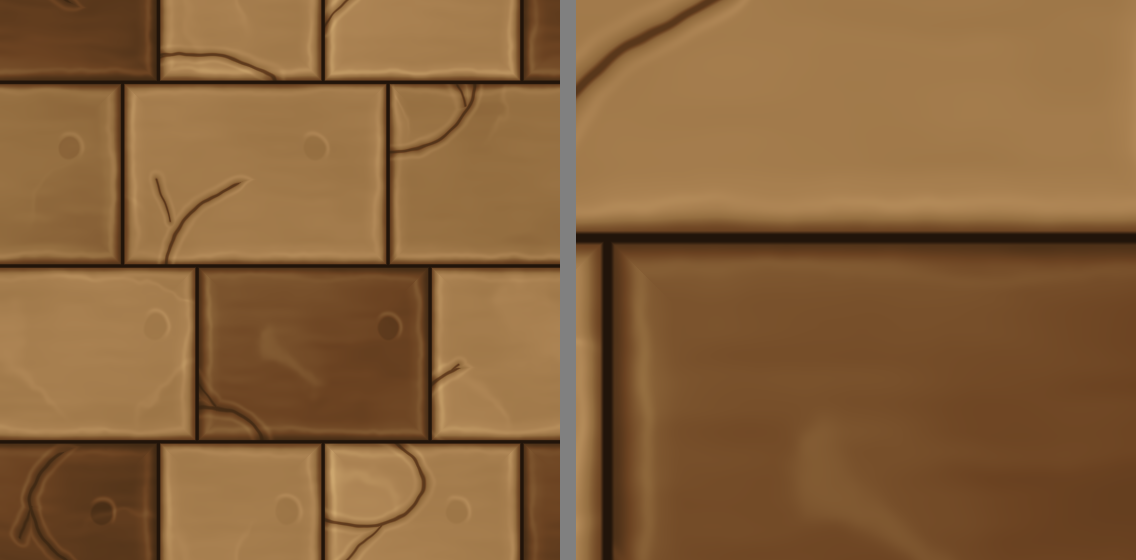
Left: the whole. Right: its middle third, enlarged.
Write a three.js fragment shader that draws this texture.

```glsl
// Weathered sandstone wall: three wrapped courses of seven unequal blocks.
// Each block has a tone, a worn lit lip, an elliptical crack with a branch,
// a pit and faint veins; periodic value noise keeps all edges seamless.
#define JOINT_COLOR vec3(0.13, 0.08, 0.04)
#define DEEP_COLOR vec3(0.20, 0.13, 0.06)
#define BROWN_COLOR vec3(0.42, 0.26, 0.13)
#define TAN_COLOR vec3(0.58, 0.43, 0.25)
#define SAND_COLOR vec3(0.68, 0.52, 0.33)
#define LIT_COLOR vec3(0.80, 0.65, 0.43)
#define JOINT_HALF 0.0032
#define LIP_INSET 0.019
#define LIP_LIGHT 0.24
#define CRACK_HALF 0.0025
#define MOTTLE 0.24
#define VEIN_LIGHT 0.10

varying vec2 vUv;

struct Stone {
  vec4 box;     // lower left corner, size
  float tone;   // position on the colour ramp
  vec4 arc;     // crack centre and radii; negative x radius keeps the left half
  vec4 branch;  // side crack, from and to
};

float hash(vec2 p) {
  vec3 q = fract(p.xyx * 0.1031);
  q += dot(q, q.yzx + 33.33);
  return fract((q.x + q.y) * q.z);
}

// Value noise with n whole cells across the canvas
float noise(vec2 uv, vec2 n, float seed) {
  vec2 p = uv * n, i = floor(p), f = fract(p);
  f = f * f * (3.0 - 2.0 * f);
  vec2 a = mod(i, n) + seed, b = mod(i + 1.0, n) + seed;
  return mix(mix(hash(a), hash(vec2(b.x, a.y)), f.x),
             mix(hash(vec2(a.x, b.y)), hash(b), f.x), f.y);
}

float fbm(vec2 uv, vec2 n, float seed) {
  float sum = 0.0, amp = 0.533;
  for (int i = 0; i < 4; i++) {
    sum += amp * noise(uv, n, seed);
    n *= 2.0;
    amp *= 0.5;
  }
  return sum;
}

float bump(float x) { return exp(-x * x); }

float segment(vec2 p, vec2 a, vec2 b) {
  vec2 d = b - a;
  return length(p - a - d * clamp(dot(p - a, d) / dot(d, d), 0.0, 1.0));
}

float ellipse(vec2 p, vec2 r) {
  float k = length(p / r) + 1e-4;
  return k * (k - 1.0) / (length(p / (r * r)) + 1e-4);
}

// Layout of the courses, bottom to top
Stone stoneAt(vec2 uv) {
  float y = fract(uv.y - 0.211);
  if (y < 0.314) {
    if (fract(uv.x - 0.352) < 0.416)
      return Stone(vec4(0.352, 0.211, 0.416, 0.314), 0.37, vec4(0.0, 0.0, 0.12, 0.065), vec4(0.0, 0.125, 0.04, 0.06));
    return Stone(vec4(0.768, 0.211, 0.584, 0.314), 0.86, vec4(0.10, 0.05, -0.13, 0.09), vec4(0.03, 0.125, 0.05, 0.14));
  }
  if (y < 0.642) {
    if (fract(uv.x - 0.219) < 0.474)
      return Stone(vec4(0.219, 0.525, 0.474, 0.328), 0.82, vec4(0.26, 0.0, -0.18, 0.15), vec4(0.09, 0.09, 0.07, 0.16));
    return Stone(vec4(0.693, 0.525, 0.526, 0.328), 0.64, vec4(0.0, 0.328, 0.15, 0.12), vec4(0.135, 0.29, 0.125, 0.33));
  }
  float x = fract(uv.x - 0.283);
  if (x < 0.294)
    return Stone(vec4(0.283, 0.853, 0.294, 0.358), 0.85, vec4(0.0, 0.0, 0.205, 0.055), vec4(0.0, 0.05, 0.03, 0.055));
  if (x < 0.649)
    return Stone(vec4(0.577, 0.853, 0.355, 0.358), 0.88, vec4(0.065, 0.29, 0.112, 0.085), vec4(0.10, 0.21, 0.0, 0.098));
  return Stone(vec4(0.932, 0.853, 0.351, 0.358), 0.31, vec4(0.235, 0.25, -0.11, 0.11), vec4(0.127, 0.249, 0.10, 0.19));
}

vec3 ramp(float t) {
  t = clamp(t, 0.0, 1.34) * 3.0;
  vec3 c = mix(DEEP_COLOR, BROWN_COLOR, min(t, 1.0));
  c = mix(c, TAN_COLOR, clamp(t - 1.0, 0.0, 1.0));
  c = mix(c, SAND_COLOR, clamp(t - 2.0, 0.0, 1.0));
  return mix(c, LIT_COLOR, clamp(t - 3.0, 0.0, 1.0));
}

void main() {
  Stone s = stoneAt(vUv);
  vec2 size = s.box.zw, q = fract(vUv - s.box.xy);
  float seed = floor(s.box.x * 97.0 + s.box.y * 31.0);
  vec2 warp = vec2(fbm(vUv, vec2(9.0), seed), fbm(vUv, vec2(9.0), seed + 40.0)) - 0.5;

  // Stone face: mottling, brush grain and veined planes
  float tone = s.tone + 0.10 * (0.5 - q.x / size.x);
  tone += MOTTLE * (fbm(vUv + 0.05 * warp, vec2(4.0), seed) - 0.5);
  tone += 0.05 * (noise(vUv + 0.03 * warp, vec2(14.0, 70.0), seed) - 0.5);
  float plane = noise(vUv + 0.10 * warp, vec2(5.0), seed + 11.0) - 0.5;
  float veinMask = smoothstep(0.4, 0.7, noise(vUv, vec2(6.0), seed + 23.0));
  tone += veinMask * (VEIN_LIGHT * bump(plane / 0.022) + 0.06 * smoothstep(-0.02, 0.02, plane) - 0.03);

  // Pit with a lit upper right rim
  vec2 pit = q - size * vec2(0.66 + 0.22 * hash(vec2(seed, 3.0)), 0.65) + 0.018 * warp;
  float pitR = length(pit / vec2(0.022, 0.025));
  tone -= 0.09 * (1.0 - smoothstep(0.75, 1.0, pitR));
  tone += 0.16 * bump((pitR - 1.1) * 6.0) * smoothstep(-0.3, 0.8, dot(pit, vec2(30.0)));

  // Worn lip, lit most along the sides and bottom
  vec2 far = size - q;
  float edge = min(min(q.x, far.x), min(q.y, far.y));
  float worn = edge + 0.022 * (fbm(vUv, vec2(12.0), seed + 5.0) - 0.5);
  float lip = bump((worn - LIP_INSET) / 0.0055) + 0.3 * bump((worn - 0.028) / 0.009);
  lip *= 0.35 + 0.9 * noise(vUv, vec2(11.0), seed + 7.0);
  lip *= far.y <= edge ? 0.6 : 1.0;
  tone += LIP_LIGHT * lip * mix(0.45, 1.0, s.tone);
  tone *= mix(0.38, 1.0, smoothstep(0.002, 0.017, edge + 0.3 * (worn - edge)));

  // Cracks: dark core, soft shadow and a pale rim
  vec2 bent = q + 0.035 * warp;
  vec2 fromArc = bent - s.arc.xy;
  float side = ellipse(fromArc, abs(s.arc.zw));
  float crack = abs(side);
  if (s.arc.z < 0.0) crack += 0.03 * smoothstep(-0.06, 0.01, fromArc.x);
  else tone += 0.06 * (1.0 - smoothstep(-0.004, 0.004, side));
  crack = min(crack, segment(bent, s.branch.xy, s.branch.zw) + 0.001);
  tone += 0.17 * bump((crack - 0.014) / 0.004) * (0.4 + 0.6 * noise(vUv, vec2(16.0), seed));
  tone *= 1.0 - 0.42 * bump(crack / 0.0075);
  tone *= 1.0 - 0.55 * (1.0 - smoothstep(CRACK_HALF - 0.0015, CRACK_HALF + 0.002, crack));

  // Joint line
  float joint = 1.0 - smoothstep(JOINT_HALF - 0.0015, JOINT_HALF + 0.0015, edge);
  gl_FragColor = vec4(mix(ramp(tone), JOINT_COLOR, joint), 1.0);
}
```
